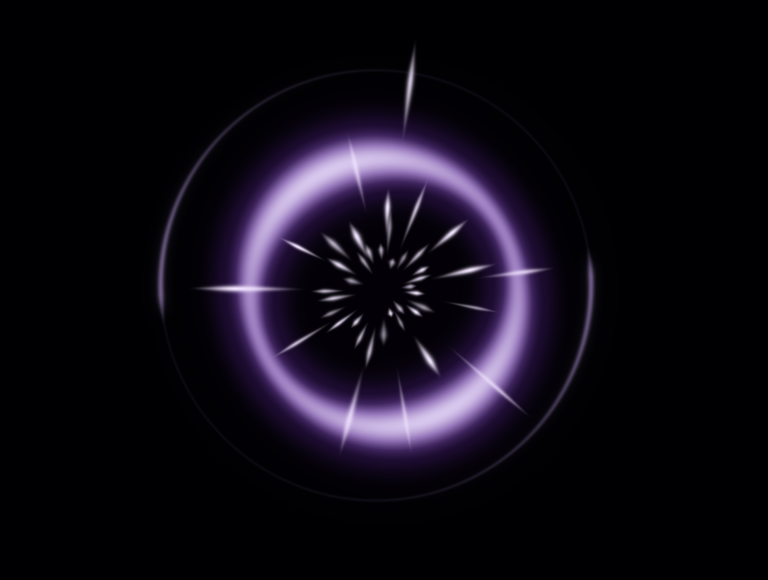
Write a WebGL 2 fragment shader that draws this background.

```glsl
#version 300 es
precision highp float;
// A glowing violet ring with a burst of radial light streaks and two thin outer arcs.
uniform vec2 u_resolution;
out vec4 outColor;

const float PI = 3.14159265;
const float TAU = 6.2831853;
const vec3 VOID = vec3(0.0, 0.0, 0.008);
const vec3 DUSK = vec3(0.10, 0.04, 0.17);
const vec3 VIOLET = vec3(0.24, 0.14, 0.36);
const vec3 LILAC = vec3(0.57, 0.45, 0.71);
const vec3 PALE = vec3(0.84, 0.78, 0.92);
const vec3 SPARK = vec3(0.95, 0.90, 1.0);
const vec3 ARC = vec3(0.40, 0.34, 0.48);

float hash(float n) {
    return fract(sin(n * 127.1) * 4375.85);
}

float bell(float x, float spread) {
    return exp(-x * x / (spread * spread));
}

// Energy from 0 to 1 turned into colour
vec3 glowRamp(float e) {
    vec3 c = mix(VOID, DUSK, smoothstep(0.0, 0.2, e));
    c = mix(c, VIOLET, clamp((e - 0.2) / 0.2, 0.0, 1.0));
    c = mix(c, LILAC, clamp((e - 0.4) / 0.3, 0.0, 1.0));
    return mix(c, PALE, clamp((e - 0.7) / 0.3, 0.0, 1.0));
}

// Ring that swells at heavyAngle and on the opposite side
float ringEnergy(vec2 p, float radius, float heavyAngle) {
    float d = length(p) - radius;
    float heavy = 0.5 + 0.5 * cos(2.0 * (atan(p.y, p.x) - heavyAngle));
    float core = bell(d, mix(0.018, 0.039, heavy)) * mix(0.42, 0.68, heavy);
    float halo = bell(d, mix(0.056, 0.075, heavy)) * 0.32;
    return core + halo;
}

// Two opposite arcs, each sharp at startAngle and fading clockwise
float arcPair(vec2 p, float radius, float startAngle) {
    float t = fract((startAngle - atan(p.y, p.x)) / PI);
    float fade = smoothstep(0.0, 0.05, t) * exp(-5.5 * t * t / 0.5);
    float d = length(p) - radius;
    float line = bell(d, mix(0.0025, 0.0055, fade));
    return line * (0.85 * fade + 0.10) + 0.12 * fade * bell(d, 0.014);
}

// Tapered radial streak between two radii, angle in degrees
float streak(vec2 p, float degrees, float inner, float outer, float width) {
    float a = radians(degrees);
    vec2 q = vec2(dot(p, vec2(cos(a), sin(a))), dot(p, vec2(-sin(a), cos(a))));
    float t = (q.x - inner) / (outer - inner);
    float body = smoothstep(0.0, 0.62, t) * (1.0 - smoothstep(0.58, 1.0, t));
    float w = max(width * (0.4 + 0.6 * body), 0.6 / u_resolution.y);
    return body * bell(q.y, w);
}

// Small streaks spread evenly around the centre with jitter
float burst(vec2 p, float count) {
    float light = 0.0;
    for (float i = 0.0; i < count; i++) {
        float degrees = 360.0 * (i + 0.6 * hash(i + 3.0)) / count;
        float outer = mix(0.04, 0.155, hash(i + 41.0));
        float inner = outer * mix(0.35, 0.6, hash(i + 77.0));
        float width = mix(0.0028, 0.0055, hash(i + 19.0));
        light += streak(p, degrees, inner, outer, width) * mix(0.5, 1.0, hash(i + 58.0));
    }
    return light;
}

// Bold streaks that reach towards the ring
float crown(vec2 p) {
    float light = streak(p, 40.0, 0.095, 0.193, 0.005);
    light += streak(p, 13.0, 0.08, 0.202, 0.005);
    light += streak(p, -57.0, 0.09, 0.182, 0.006);
    light += streak(p, 87.5, 0.09, 0.178, 0.005);
    light += streak(p, 117.0, 0.057, 0.135, 0.006);
    light += streak(p, 153.4, 0.11, 0.205, 0.0035);
    light += streak(p, 211.3, 0.10, 0.23, 0.0035) * 0.8;
    light += streak(p, -11.0, 0.10, 0.205, 0.003) * 0.6;
    return light;
}

// Long thin rays that cross the ring
float longRays(vec2 p) {
    float light = streak(p, 82.8, 0.25, 0.438, 0.0055) * 0.85;
    light += streak(p, 179.5, 0.13, 0.34, 0.0055);
    light += streak(p, 7.3, 0.16, 0.30, 0.0045) * 0.8;
    light += streak(p, -41.0, 0.14, 0.34, 0.004) * 0.7;
    light += streak(p, -105.0, 0.13, 0.30, 0.0055) * 0.8;
    light += streak(p, -80.5, 0.13, 0.29, 0.004) * 0.6;
    light += streak(p, 103.0, 0.13, 0.28, 0.0045) * 0.7;
    light += streak(p, 68.4, 0.07, 0.21, 0.004) * 0.8;
    return light;
}

void main() {
    vec2 p = (gl_FragCoord.xy - 0.5 * u_resolution) / u_resolution.y;

    // Ring and its halo
    vec3 color = glowRamp(ringEnergy(p + vec2(0.0, 0.005), 0.231, radians(115.0)));
    color += DUSK * 0.12 * bell(length(p), 0.3);

    // Outer arcs
    color += ARC * arcPair(p - vec2(-0.014, 0.008), 0.371, radians(191.0));

    // Streaks, blended as light
    float light = burst(p, 27.0) + crown(p) + longRays(p);
    color = mix(color, SPARK, clamp(light, 0.0, 1.0));

    outColor = vec4(color, 1.0);
}
```
